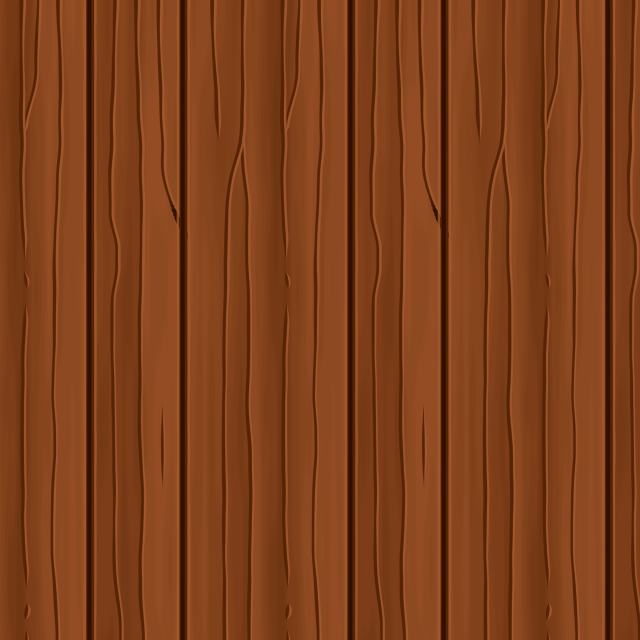
This texture is drawn by a WebGL 1 fragment shader. Its source:

```glsl
precision highp float;
// Stylised wooden boards: a wide and a narrow plank repeat across the canvas.
// Wandering grain lines split each plank into strips with stepped painted tones;
// every line is a dark stroke with a light rim on its right.
uniform vec2 u_resolution;

// Lengths are percent of the canvas; depth t runs from the top edge down.
const float PERIOD = 40.8;
const float FIRST_SEAM = 13.93;
const float NARROW_PLANK = 14.58;

const vec3 SEAM = vec3(0.19, 0.06, 0.00);
const vec3 GROOVE = vec3(0.335, 0.14, 0.02);
const vec3 SHADE = vec3(0.44, 0.21, 0.07);
const vec3 LIGHT = vec3(0.575, 0.30, 0.14);
const vec3 RIM = vec3(0.64, 0.35, 0.18);

float hash(vec2 p) {
  vec3 q = fract(p.xyx * 0.1031);
  q += dot(q, q.yzx + 33.33);
  return fract((q.x + q.y) * q.z);
}

float noise(vec2 p) {
  vec2 i = floor(p), f = fract(p);
  f = f * f * (3.0 - 2.0 * f);
  return mix(mix(hash(i), hash(i + vec2(1, 0)), f.x),
             mix(hash(i + vec2(0, 1)), hash(i + vec2(1, 1)), f.x), f.y);
}

// Sideways shift of a line between depths a and b
float bend(float t, float a, float b, float shift) {
  return shift * smoothstep(a, b, t);
}

// Coverage of a vertical bar of given half width
float bar(float d, float halfWidth, float px) {
  return smoothstep(-px, px, halfWidth - abs(d)) * smoothstep(0.0, 0.06, halfWidth);
}

// Tone to the right of a line, fading from near to far
float strip(float tone, float d, float near, float far, float span) {
  return mix(tone, mix(near, far, smoothstep(0.0, span, d)), step(0.0, d));
}

// Grain stroke: ends is (top, bottom, taper length)
vec3 grain(vec3 col, float d, float t, vec3 ends, float halfWidth, vec3 ink, float px) {
  float body = smoothstep(ends.x, ends.x + ends.z, t)
             * (1.0 - smoothstep(ends.y - ends.z, ends.y, t));
  float w = halfWidth * body * (0.75 + 0.5 * noise(vec2(halfWidth * 90.0, t * 0.16)));
  float rim = 0.17 * body * (0.6 + 0.7 * noise(vec2(ends.x + 40.0, t * 0.1)));
  col = mix(col, RIM, 0.85 * bar(d - w - rim, rim, px));
  return mix(col, ink, bar(d, w, px));
}

// Gap between planks with bevelled rims
vec3 seam(vec3 col, float d, float t, float px) {
  float wobble = 0.12 * (noise(vec2(7.0, t * 0.2)) - 0.5);
  col = mix(col, RIM, 0.8 * bar(d + 0.68 + wobble, 0.2, px));
  col = mix(col, RIM, 0.8 * bar(d - 0.97 + wobble, 0.2, px));
  col = mix(col, GROOVE, bar(d - 0.15, 0.61, px));
  return mix(col, SEAM, bar(d - 0.03, 0.32, px));
}

void main() {
  vec2 uv = gl_FragCoord.xy / u_resolution;
  float px = 75.0 / min(u_resolution.x, u_resolution.y);
  float t = 100.0 * (1.0 - uv.y);
  // The last copy sits slightly closer to its neighbour
  float x = 100.0 * uv.x + 0.55 * smoothstep(0.82, 0.94, uv.x);
  float u = mod(x - FIRST_SEAM, PERIOD);
  float seamD = mod(u + 0.5 * PERIOD, PERIOD) - 0.5 * PERIOD;
  float midD = u - NARROW_PLANK;
  float g = u + 0.22 * (noise(vec2(floor(u / 3.0) * 0.0 + 3.0, t * 0.22)) - 0.5);

  // Signed distances to the lines of the narrow plank
  float knotty = g - 4.0 - bend(t, 0.0, 30.0, -0.7) - bend(t, 33.0, 39.0, 1.1)
    - bend(t, 41.5, 47.0, -0.8) - bend(t, 55.0, 70.0, 0.3) - bend(t, 89.0, 98.0, 0.9);
  float plain = g - 7.3 - bend(t, 0.0, 35.0, 0.9) - bend(t, 38.0, 50.0, -0.3)
    - bend(t, 65.0, 78.0, 0.4) - bend(t, 80.0, 90.0, -0.4) - bend(t, 92.0, 100.0, 0.5);
  float hook = g - 10.8 - bend(t, 0.0, 25.0, 0.6) - 0.024 * pow(max(t - 24.0, 0.0), 2.0);

  // Signed distances to the lines of the wide plank
  float spur = g - 19.2 - bend(t, 0.0, 23.0, 0.9);
  float fork = g - 23.95 - bend(t, 18.0, 33.0, -2.4) - bend(t, 30.0, 60.0, -0.5);
  float branch = g - 23.6 - bend(t, 20.0, 33.0, 1.1) - bend(t, 38.0, 50.0, 0.25)
    - bend(t, 54.0, 62.0, -0.25) - bend(t, 63.0, 71.0, 0.5) - bend(t, 80.0, 95.0, -0.3);
  float broken = g - 30.2 - bend(t, 30.0, 43.0, 0.7) - bend(t, 46.0, 58.0, -0.5)
    - bend(t, 80.0, 93.0, 0.5);
  float joining = g - 32.8 - bend(t, 0.0, 10.0, -0.3) - bend(t, 10.5, 22.0, -2.0);
  float last = g - 35.9 - bend(t, 0.0, 10.0, 0.4) - bend(t, 14.0, 45.0, -0.9)
    - bend(t, 53.0, 60.0, -0.3) - bend(t, 61.0, 68.0, 0.4)
    - bend(t, 70.0, 78.0, -0.5) - bend(t, 85.0, 100.0, 0.7);

  // Strip tones, streaked and softly stepped
  float tone = mix(0.4, 0.25, smoothstep(0.0, 3.0, u));
  tone = strip(tone, knotty, mix(0.75, 0.22, smoothstep(25.0, 48.0, t)), 0.25, 3.5);
  tone = strip(tone, plain, mix(0.3, 0.8, smoothstep(2.0, 18.0, t)), 0.9, 3.0);
  tone = strip(tone, midD, 0.9, 0.55, 6.0);
  tone = strip(tone, fork, 0.65, 0.25, 3.5);
  tone = strip(tone, branch, 0.85, 0.05, 5.8);
  tone = strip(tone, broken, 0.15, 0.85, 4.0);
  tone = strip(tone, last, 0.7, 0.95, 3.0);
  tone += 0.4 * (noise(vec2(u * 1.1, t * 0.045)) - 0.5);
  float level = clamp(tone, 0.0, 1.0) * 6.0;
  tone = (floor(level) + smoothstep(0.25, 0.75, fract(level))) / 6.0;
  vec3 col = mix(SHADE, LIGHT, tone);

  // Grain lines, then the seams on top
  vec3 full = vec3(-20.0, 120.0, 8.0);
  col = grain(col, knotty, t, full, 0.22, GROOVE, px);
  col = grain(col, plain, t, full, 0.24, GROOVE, px);
  vec3 hookInk = mix(GROOVE, SEAM, smoothstep(30.0, 34.0, t));
  col = grain(col, hook, t, vec3(-20.0, 37.5, 1.5), 0.23 + bend(t, 31.0, 36.0, 0.3), hookInk, px);
  col = grain(col, g - 11.5, t, vec3(62.0, 77.6, 7.0), 0.23, GROOVE, px);
  col = grain(col, spur, t, vec3(-20.0, 23.2, 5.0), 0.25, GROOVE, px);
  col = grain(col, branch, t, vec3(20.5, 120.0, 2.0), 0.25, GROOVE, px);
  col = grain(col, fork, t, full, 0.26, GROOVE, px);
  col = grain(col, joining, t, vec3(-20.0, 21.5, 2.0), 0.2, GROOVE, px);
  col = grain(col, broken, t, vec3(-20.0, 41.6, 5.0), 0.25, GROOVE, px);
  col = grain(col, broken - 0.12 * (t - 43.6), t, vec3(42.2, 45.4, 1.3), 0.24, GROOVE, px);
  col = grain(col, broken, t, vec3(46.6, 92.6, 4.0), 0.25, GROOVE, px);
  col = grain(col, broken + 0.12 * (t - 95.6), t, vec3(94.0, 97.2, 1.3), 0.24, GROOVE, px);
  col = grain(col, broken, t, vec3(98.0, 120.0, 2.0), 0.23, GROOVE, px);
  col = grain(col, last, t, full, 0.23, GROOVE, px);
  col = seam(col, midD, t, px);
  col = seam(col, seamD, t, px);
  gl_FragColor = vec4(col, 1.0);
}
```
